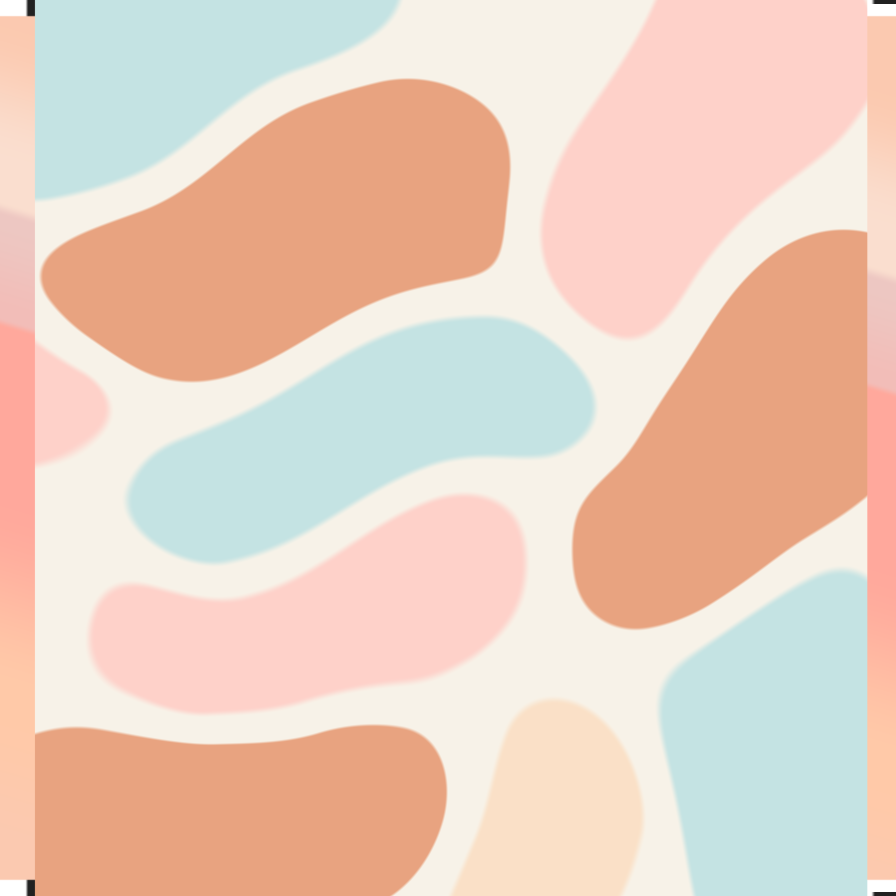
Reproduce this pattern procedurally as a Shadertoy shader.

```glsl
// Soft pastel camouflage: rounded, tilted blobs on cream between two banded side strips.
// Each blob is the cell of a line segment; a smooth minimum of the rival distances
// rounds its corners and leaves an even cream channel between neighbours.

#define GAP 0.018        // half width of the cream channels
#define REACH 0.125      // largest blob radius around its segment
#define ROUNDING 24.0    // lower values give rounder corners
#define WARP 0.022       // strength of the wavy outline
#define PANEL_LEFT 0.039
#define PANEL_RIGHT 0.968
#define SOFT_EDGE 0.0045
#define CRISP_EDGE 0.0018

const int BLOBS = 10;
const vec3 CREAM = vec3(0.97, 0.95, 0.91);
const vec3 TERRACOTTA = vec3(0.91, 0.64, 0.50);
const vec3 PINK = vec3(0.995, 0.82, 0.79);
const vec3 BLUE = vec3(0.77, 0.89, 0.89);
const vec3 APRICOT = vec3(0.98, 0.88, 0.78);
const vec3 PEACH = vec3(0.985, 0.79, 0.69);
const vec3 CORAL = vec3(1.0, 0.66, 0.61);

bool isTerracotta(int i) { return i % 3 == 0 && i < 9; }

vec3 blobColor(int i) {
    if (i == 9) return APRICOT;
    if (isTerracotta(i)) return TERRACOTTA;
    return (i > 1 && i < 6) ? BLUE : PINK;
}

float segmentDistance(vec2 p, vec2 center, vec2 halfAxis) {
    vec2 q = p - center;
    float t = clamp(dot(q, halfAxis) / dot(halfAxis, halfAxis), -1.0, 1.0);
    return length(q - t * halfAxis);
}

float smoothMax(float a, float b, float k) {
    float h = max(k - abs(a - b), 0.0) / k;
    return max(a, b) + 0.25 * h * h * k;
}

// Distance to blob i: a bowed left column, a leaning right column and two fillers
float blobDistance(vec2 p, int i) {
    float k = float(i), angle = 0.32, halfLength = 0.165;
    vec2 center = vec2(0.13 + 0.27 * sin(3.1416 * (k + 0.4) / 4.6), 0.085 + 0.214 * k);
    if (i > 7) {
        k -= 8.0;
        center = mix(vec2(0.05, 0.555), vec2(0.61, 0.06), k);
        angle = 0.9 * k;
        halfLength = 0.06;
    } else if (i > 4) {
        k -= 5.0;
        center = vec2(0.87 - 0.015 * k * (k + 1.0), 0.14 + 0.36 * k);
        angle = 1.7 - 1.7 * k + 0.67 * k * k;
        halfLength = 0.14;
    }
    float girth = isTerracotta(i) ? 0.02 : (i > 7 ? -0.02 : 0.0);
    return segmentDistance(p, center, halfLength * vec2(cos(angle), sin(angle))) - girth;
}

vec3 blobPattern(vec2 uv, float pixel) {
    vec2 p = uv + WARP * sin(vec2(12.0, 13.0) * uv.yx + vec2(7.0, 5.0) * uv + vec2(0.6, 2.1));
    float nearest = 1e3, total = 0.0;
    int owner = 0;
    for (int i = 0; i < BLOBS; i++) {
        float d = blobDistance(p, i);
        total += exp(-ROUNDING * d);
        if (d < nearest) { nearest = d; owner = i; }
    }
    float others = max(total - exp(-ROUNDING * nearest), 1e-7);
    float rival = -log(others) / ROUNDING;
    float edge = smoothMax(0.5 * (nearest - rival) + GAP, nearest - REACH, 0.04);
    float blur = max(isTerracotta(owner) ? CRISP_EDGE : SOFT_EDGE, pixel);
    return mix(blobColor(owner), CREAM, smoothstep(-blur, blur, edge));
}

// Stacked, slanted colour bands; the right strip sits a little lower
vec3 sideStrip(vec2 uv, float pixel) {
    float y = uv.y + 0.08 * step(0.5, uv.x) + 0.3 * (fract(uv.x + 0.032) - 0.05);
    vec3 lower = mix(PEACH, vec3(1.0, 0.79, 0.66), smoothstep(0.05, 0.2, y));
    vec3 color = mix(lower, CORAL, smoothstep(0.22, 0.44, y));
    color = mix(color, CORAL, smoothstep(0.43, 0.44, y));
    vec3 dusty = mix(vec3(0.95, 0.74, 0.72), vec3(0.93, 0.78, 0.76), smoothstep(0.64, 0.75, y));
    color = mix(color, dusty, smoothstep(0.63, 0.64, y));
    color = mix(color, vec3(0.98, 0.87, 0.81), smoothstep(0.755, 0.77, y));
    color = mix(color, PEACH, smoothstep(0.82, 0.97, y));

    // White end caps with a dark sliver beside the panel
    float cap = smoothstep(0.482 - pixel, 0.482 + pixel, abs(uv.y - 0.5));
    float toPanel = max(PANEL_LEFT - uv.x, uv.x - PANEL_RIGHT);
    float sliver = uv.x < 0.5 ? smoothstep(0.011, 0.007, toPanel)
                              : smoothstep(0.004, 0.009, toPanel) * step(0.992, abs(uv.y - 0.5) * 2.0);
    return mix(color, mix(vec3(1.0), vec3(0.13), sliver), cap);
}

void mainImage(out vec4 fragColor, in vec2 fragCoord) {
    vec2 uv = fragCoord / iResolution.xy;
    float pixel = 1.0 / min(iResolution.x, iResolution.y);
    float outside = max(PANEL_LEFT - uv.x, uv.x - PANEL_RIGHT);
    vec3 color = mix(blobPattern(uv, pixel), sideStrip(uv, pixel),
                     smoothstep(-0.7 * pixel, 0.7 * pixel, outside));
    fragColor = vec4(color, 1.0);
}
```
